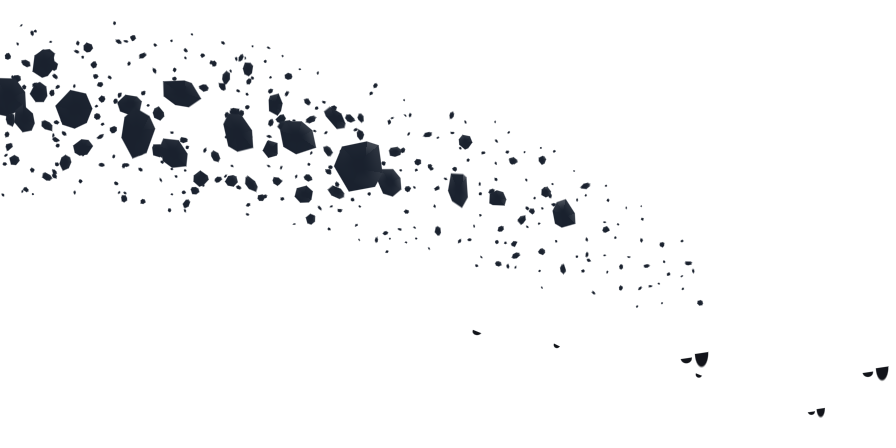
A Shadertoy shader for this background:

```glsl
// A belt of dark faceted rocks on white, curving down to the right, with cut shards below.
// Rocks are convex polygons made of random half planes; jittered grids scatter them
// along a curved band, and a few large boulders anchor the composition.

#define BACKGROUND vec3(1.0)
#define ROCK_COLOR vec3(0.10, 0.13, 0.18)
#define FACET_COLOR vec3(0.40, 0.42, 0.45)
#define SHARD_COLOR vec3(0.07, 0.08, 0.10)
#define BELT_END 1.57
#define BELT_HALF_WIDTH 0.21
#define ROCK_SIDES 7
#define TAU 6.2831853

float hash(vec2 p) {
    return fract(sin(dot(p, vec2(127.1, 311.7))) * 43758.5453);
}

float coverage(float d) {
    float pixel = 1.0 / iResolution.y;
    return smoothstep(0.75 * pixel, -0.75 * pixel, d);
}

// Height of the middle of the belt, and its half width, at x
float beltCenter(float x) { return 0.75 - 0.16 * x * x; }

float beltHalfWidth(float x) {
    float u = clamp(x / 1.63, 0.0, 1.0);
    return BELT_HALF_WIDTH * sqrt(1.0 - u * u * u);
}

// Paint one rock; positive tilt leans its top to the left
void rock(inout vec3 color, vec2 p, vec2 center, vec2 radii, float tilt, float seed) {
    vec2 q = p - center;
    if (length(q) > 1.8 * max(radii.x, radii.y)) return;
    float c = cos(tilt), s = sin(tilt);
    vec2 local = vec2(c * q.x + s * q.y, c * q.y - s * q.x) / radii;

    float edge = -9.0, facet = 0.0;
    for (int i = 0; i < ROCK_SIDES; i++) {
        float random = hash(vec2(float(i), seed));
        float angle = TAU * (float(i) + 0.6 * random + seed) / float(ROCK_SIDES);
        float side = dot(local, vec2(cos(angle), sin(angle))) - 0.83 - 0.22 * random;
        if (side > edge) { edge = side; facet = random; }
    }

    // Facets catch light from the upper right, more strongly along the belt
    float light = clamp(0.45 + dot(q / radii, vec2(0.3, 0.5)), 0.0, 1.0);
    float sheen = light * facet * smoothstep(-0.8, 0.0, edge);
    sheen *= mix(0.25, 0.7, smoothstep(0.3, 1.0, center.x));
    vec3 surface = mix(ROCK_COLOR, FACET_COLOR, sheen);
    color = mix(color, surface, coverage(edge * min(radii.x, radii.y)));
}

// Scatter rocks on a jittered grid, smaller toward the rim and the far end
void scatter(inout vec3 color, vec2 p, float cell, vec2 sizes, float keep, float reach) {
    vec2 base = floor(p / cell);
    for (int j = -1; j <= 1; j++)
    for (int i = -1; i <= 1; i++) {
        vec2 id = base + vec2(i, j);
        vec2 key = id + 91.0 * cell;
        vec2 jitter = vec2(hash(key + 3.7), hash(key + 8.3));
        vec2 center = (id + 0.1 + 0.8 * jitter) * cell;
        float rim = abs(center.y - beltCenter(center.x)) / beltHalfWidth(center.x);
        if (center.x > BELT_END || rim > reach || hash(key) > keep) continue;

        float random = hash(key + 17.1);
        float radius = mix(sizes.x, sizes.y, random * random);
        radius *= (1.0 - 0.4 * rim * rim) * mix(1.1, 0.75, center.x / BELT_END);
        float aspect = mix(0.75, 1.0, hash(key + 23.9));
        rock(color, p, center, radius * vec2(aspect, 1.0 / aspect),
             TAU * jitter.x, 10.0 * random);
    }
}

// Lower half of an ellipse, cut flat along a slightly slanted top
void shard(inout vec3 color, vec2 p, vec2 center, vec2 radii, float slant) {
    vec2 q = p - center;
    float bowl = (length(q / radii) - 1.0) * min(radii.x, radii.y);
    color = mix(color, SHARD_COLOR, coverage(max(bowl, q.y - slant * q.x)));
}

// A deep shard with a shallow companion on its left
void shardPair(inout vec3 color, vec2 p, vec2 center, float size) {
    shard(color, p, center, size * vec2(0.48, 1.0), 0.15);
    shard(color, p, center - size * vec2(1.1, 0.38), size * vec2(0.4, 0.36), 0.15);
}

void mainImage(out vec4 fragColor, in vec2 fragCoord) {
    vec2 p = fragCoord / iResolution.y;
    vec3 color = BACKGROUND;

    // Belt debris: dust, pebbles, stones
    scatter(color, p, 0.034, vec2(0.003, 0.006), 0.40, 1.0);
    scatter(color, p, 0.047, vec2(0.005, 0.012), 0.46, 0.92);
    scatter(color, p, 0.078, vec2(0.011, 0.025), 0.50, 0.80);

    // Boulders, left to right
    rock(color, p, vec2(0.020, 0.785), vec2(0.036, 0.044), 0.2, 1.3);
    rock(color, p, vec2(0.055, 0.735), vec2(0.022, 0.028), 0.3, 2.6);
    rock(color, p, vec2(0.099, 0.859), vec2(0.026, 0.030), 0.0, 3.1);
    rock(color, p, vec2(0.169, 0.758), vec2(0.039, 0.043), 0.0, 4.4);
    rock(color, p, vec2(0.305, 0.705), vec2(0.037, 0.056), 0.0, 5.2);
    rock(color, p, vec2(0.388, 0.656), vec2(0.028, 0.036), 0.6, 6.7);
    rock(color, p, vec2(0.404, 0.792), vec2(0.043, 0.028), -0.5, 7.5);
    rock(color, p, vec2(0.531, 0.703), vec2(0.031, 0.048), 0.4, 8.1);
    rock(color, p, vec2(0.661, 0.693), vec2(0.036, 0.042), 0.7, 9.8);
    rock(color, p, vec2(0.870, 0.594), vec2(0.024, 0.031), 0.3, 2.2);
    rock(color, p, vec2(0.800, 0.633), vec2(0.055, 0.054), 0.0, 3.9);
    rock(color, p, vec2(1.023, 0.578), vec2(0.021, 0.040), 0.1, 5.6);
    rock(color, p, vec2(1.258, 0.520), vec2(0.025, 0.031), 0.2, 6.3);

    // Shards drifting below the belt
    shardPair(color, p, vec2(1.566, 0.212), 0.031);
    shardPair(color, p, vec2(1.969, 0.180), 0.029);
    shardPair(color, p, vec2(1.832, 0.088), 0.019);
    shard(color, p, vec2(1.065, 0.260), vec2(0.010, 0.008), -0.4);
    shard(color, p, vec2(1.243, 0.230), vec2(0.007, 0.007), -0.5);
    shard(color, p, vec2(1.560, 0.164), vec2(0.007, 0.007), -0.4);

    fragColor = vec4(color, 1.0);
}
```
